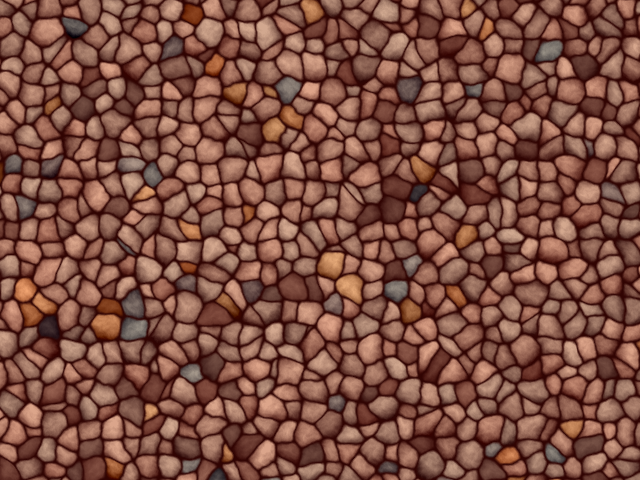
Write a Shadertoy shader that draws this texture.

```glsl
// Bed of rounded reddish-brown gravel with dark gaps between the stones.

vec3 hash3(vec2 cell) {
    vec3 h = fract(cell.xyx * vec3(0.1031, 0.1030, 0.0973));
    h += dot(h, h.yxz + 33.33);
    return fract((h.xxy + h.yzz) * h.zyx);
}

// Stone in a cell: centre in xy, weight in z (heavier stones grow larger)
vec3 stoneAt(vec2 cell) {
    vec3 h = hash3(cell);
    return vec3(cell + 0.12 + 0.76 * h.xy, 0.04 + 0.34 * h.z * h.z);
}

float powerDistance(vec2 p, vec3 stone) {
    vec2 d = p - stone.xy;
    return dot(d, d) - stone.z;
}

// Layered sines for worn, mottled surfaces
float mottle(vec2 p) {
    float sum = 0.0, amplitude = 0.5;
    for (int i = 0; i < 4; i++) {
        sum += amplitude * sin(p.x + 1.7 * sin(p.y)) * sin(p.y + 1.3 * sin(p.x));
        p = mat2(1.3, 1.1, -1.1, 1.3) * p + 2.4;
        amplitude *= 0.65;
    }
    return sum;
}

void mainImage(out vec4 fragColor, in vec2 fragCoord) {
    vec2 p = fragCoord / iResolution.y * 24.0 + 40.0;
    p += 0.09 * sin(p.yx * 2.3 + 1.5 * sin(p * 1.1));
    p += 0.025 * sin(p.yx * 7.1 + 2.0 * sin(p * 3.7));
    vec2 base = floor(p);

    // Find the stone that owns this point
    float nearest = 1e3;
    vec2 home = base;
    for (int y = -2; y <= 2; y++)
    for (int x = -2; x <= 2; x++) {
        vec2 cell = base + vec2(x, y);
        float d = powerDistance(p, stoneAt(cell));
        if (d < nearest) {
            nearest = d;
            home = cell;
        }
    }
    vec3 stone = stoneAt(home);

    // Smooth minimum over the border distances rounds the corners
    float crowd = 0.0;
    for (int y = -2; y <= 2; y++)
    for (int x = -2; x <= 2; x++) {
        vec2 cell = home + vec2(x, y);
        if (x == 0 && y == 0) continue;
        vec3 other = stoneAt(cell);
        float border = 0.5 * (powerDistance(p, other) - nearest)
                     / max(length(other.xy - stone.xy), 0.15);
        crowd += exp(-17.0 * border);
    }
    float inset = -log(crowd + 1e-6) / 17.0;

    // Soft rim, light from above and one tilted facet per stone
    vec3 trait = hash3(home + 71.0);
    vec3 kind = hash3(home + 153.0);
    vec2 q = p - stone.xy;
    float angle = 6.2832 * trait.x;
    float facet = dot(q, vec2(cos(angle), sin(angle)));
    float grain = mottle(q * 6.0 + 30.0 * trait.xy);
    float light = 0.64 + 0.34 * trait.y + 0.28 * q.y;
    light -= 0.7 * max(facet - 0.08, 0.0);
    light += 0.13 * grain + 0.25 * (smoothstep(0.0, 0.4, inset) - 0.5);
    light *= mix(0.5, 1.0, smoothstep(0.04, 0.22, trait.z));
    float rim = smoothstep(-0.025, 0.125, inset + 0.015 * grain);
    float tone = clamp(light * rim, 0.0, 1.15);

    // Brown ramp, with a few ochre and slate stones
    vec3 color = mix(vec3(0.19, 0.015, 0.008), vec3(0.76, 0.57, 0.48), tone);
    vec3 ochre = vec3(0.07, 0.0, -0.09);
    vec3 slate = vec3(-0.19, -0.07, -0.02);
    vec3 blush = vec3(0.03, -0.01, -0.015) * (2.0 * kind.y - 1.0);
    vec3 tint = blush + ochre * step(0.94, kind.x) + slate * step(kind.x, 0.045);
    color += tint * rim;

    fragColor = vec4(clamp(color, 0.0, 1.0), 1.0);
}
```
